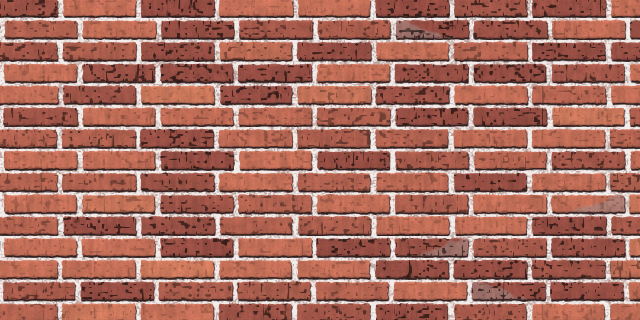
Reproduce this texture procedurally as a WebGL 1 fragment shader.

```glsl
precision highp float;
// Weathered red brick wall in quarter-offset courses with pale, shadowed mortar.
uniform vec2 u_resolution;

float hash(vec2 p) {
  vec3 q = fract(p.xyx * 0.1031);
  q += dot(q, q.yzx + 33.33);
  return fract((q.x + q.y) * q.z);
}

float noise(vec2 p) {
  vec2 i = floor(p), f = fract(p);
  f = f * f * (3.0 - 2.0 * f);
  return mix(mix(hash(i), hash(i + vec2(1.0, 0.0)), f.x),
             mix(hash(i + vec2(0.0, 1.0)), hash(i + 1.0), f.x), f.y);
}

float roundedBox(vec2 p, vec2 halfSize, float radius) {
  vec2 d = abs(p) - halfSize + radius;
  return length(max(d, 0.0)) + min(max(d.x, d.y), 0.0) - radius;
}

void main() {
  // One unit is the height of a course; courses count down from the top.
  const float courses = 14.68;
  const float pitch = 3.59;
  float pixel = courses / u_resolution.y;
  vec2 p = gl_FragCoord.xy / u_resolution.y * courses;
  float down = courses - p.y + 0.159;
  float course = floor(down);

  // Alternate courses shift by a quarter brick, with a little drift.
  float start = 2.75 + 0.88 * mod(course, 2.0) + 0.12 * (hash(vec2(course, 7.0)) - 0.5);
  float along = (p.x - start) / pitch;
  vec2 id = vec2(floor(along) + 20.0, course + 3.0);
  vec2 q = vec2((fract(along) - 0.5) * pitch, 0.5 - fract(down));

  // Brick outline with chipped edges and slightly varied size
  vec2 size = vec2(1.69 - 0.05 * hash(id + 31.0), 0.405 - 0.02 * hash(id + 47.0));
  float chips = 0.06 * (noise(p * 5.0) - 0.5) + 0.03 * (noise(p * 13.0) - 0.5);
  float edge = roundedBox(q, size, 0.07) + chips;
  float shadow = roundedBox(q - vec2(0.035, -0.085), size, 0.07) + chips;

  // Grainy mortar
  float grain = noise(p * 15.0);
  float stain = noise(p * 4.0 + 60.0);
  vec3 color = mix(vec3(0.73, 0.62, 0.60), vec3(0.95, 0.93, 0.92),
                   smoothstep(0.1, 0.6, 0.6 * grain + 0.4 * stain));
  color = mix(color, vec3(0.13, 0.06, 0.06),
              0.92 * (1.0 - smoothstep(-pixel, pixel, shadow)));

  // Fired clay tone for each brick
  float tone = smoothstep(0.1, 0.75, hash(id));
  vec3 clay = mix(vec3(0.58, 0.30, 0.26), vec3(0.76, 0.43, 0.34), tone);
  clay = mix(clay, vec3(0.80, 0.48, 0.36), 0.7 * step(0.8, hash(id + 13.0)) * tone);

  // Pale smoky wedge on a few bricks
  float slant = q.x * (hash(id + 5.0) < 0.5 ? 0.35 : -0.35) - q.y - 0.05;
  float wedge = smoothstep(-0.05, 0.15, slant + 0.25 * (noise(p * 3.0) - 0.5));
  float smoky = step(0.92, hash(id + 71.0));
  clay = mix(clay, vec3(0.62, 0.49, 0.47), 0.7 * smoky * wedge);

  // Vertical drag marks, mottling and fine grain
  float drag = noise(p * vec2(8.0, 1.1) + id * 9.0);
  float mottle = noise(p * vec2(2.0, 3.5) + 20.0);
  clay *= 0.86 + 0.12 * drag + 0.10 * mottle + 0.08 * grain;

  // Dark pits and short cracks, strongest on the darker bricks
  float pits = smoothstep(0.72, 0.88, noise(p * vec2(5.5, 8.0) + 90.0));
  float cracks = smoothstep(0.83, 0.95, noise(p * vec2(9.0, 3.0) + 140.0));
  clay *= 1.0 - max(pits, cracks) * mix(0.60, 0.16, tone);

  // Lit upper rim and shaded lower rim
  clay *= 1.0 + 0.08 * smoothstep(0.28, 0.40, q.y) - 0.22 * smoothstep(0.30, 0.42, -q.y);

  color = mix(color, clay, 1.0 - smoothstep(-0.7 * pixel, 0.7 * pixel, edge));
  gl_FragColor = vec4(color, 1.0);
}
```
